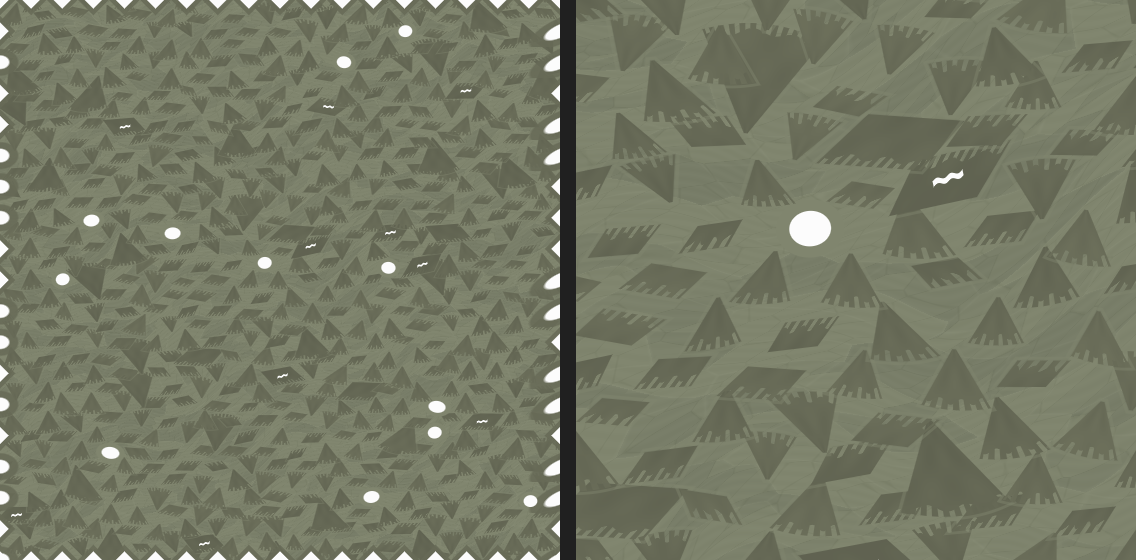
Left: the whole. Right: its middle third, enlarged.
Reproduce this texture procedurally as a Shadertoy shader.

```glsl
#define CELLS 18.0
#define LIGHT vec3(0.502, 0.522, 0.432)
#define MID vec3(0.468, 0.488, 0.406)
#define DARK vec3(0.422, 0.434, 0.354)
#define DEEP vec3(0.375, 0.386, 0.316)
#define WHITE vec3(0.99)
#define TOOTH_PITCH 0.115
#define TOOTH_LENGTH 0.11
#define LARGE_SHARE 0.08
#define HOLE_SHARE 0.012
#define NOTCH 0.28
#define RIM 0.15

vec4 hash4(vec2 p) {
    vec4 q = fract(p.xyxy * vec4(0.1031, 0.1030, 0.0973, 0.1099));
    q += dot(q, q.wzxy + 33.33);
    return fract((q.xxyz + q.yzzw) * q.zywx);
}

mat2 turn(float a) { return mat2(cos(a), -sin(a), sin(a), cos(a)); }

float cover(float d, float px) { return clamp(0.5 - d / px, 0.0, 1.0); }

// Cellular noise: x = random tone of the facet, y = distance to its border
vec2 facets(vec2 p) {
    vec2 base = floor(p);
    float near = 9.0, second = 9.0, tone = 0.0;
    for (int j = -1; j <= 1; j++)
    for (int i = -1; i <= 1; i++) {
        vec2 id = base + vec2(i, j);
        vec4 r = hash4(id + 71.0);
        float d = length(id + r.xy - p);
        if (d < near) { second = near; near = d; tone = r.z; }
        else second = min(second, d);
    }
    return vec2(tone, second - near);
}

// Flowing ground of long overlapping slivers
vec3 ground(vec2 g, float px) {
    vec2 flow = g;
    flow.y += 0.32 * sin(0.9 * g.x + 0.6 * g.y) + 0.13 * sin(2.3 * g.x - 1.1 * g.y) - 0.18 * g.x;
    vec2 broad = facets(flow * vec2(0.9, 2.6));
    vec2 fine = facets(turn(0.35) * flow * vec2(1.7, 5.5) + 40.0);
    float tone = smoothstep(0.35, 0.85, 0.65 * broad.x + 0.35 * fine.x);
    vec3 col = mix(LIGHT, MID, tone);
    col -= 0.018 * (1.0 - smoothstep(0.0, 0.06 + px, fine.y));
    col += 0.012 * (1.0 - smoothstep(0.0, 0.05 + px, broad.y));
    return col + 0.005 * sin(55.0 * flow.y + 3.0 * sin(4.0 * g.x));
}

// Paints one combed wedge or slanted panel, or opens a hole, at a lattice site
void paintSite(vec2 p, vec2 id, float px, inout vec3 col, inout float hole) {
    vec4 r = hash4(id), k = hash4(id + 157.0);
    p = turn((k.x - 0.5) * 0.45) * (p - (r.xy - 0.5) * 0.22);

    if (k.y < HOLE_SHARE) {
        vec2 radius = vec2(0.22 + 0.2 * r.z * r.z, 0.19);
        float d = (length(p / radius) - 1.0) * radius.y;
        col = mix(col, LIGHT, cover(d - 0.12, px));
        hole = max(hole, cover(d, px));
        return;
    }

    bool large = k.z < LARGE_SHARE, wedge = r.z < 0.56;
    float size = large ? 1.5 + 0.25 * k.w : mix(0.76, 1.08, k.w);
    float h = size * (wedge ? 0.31 : 0.165);
    float foot = size * (wedge ? 0.38 : 0.33);
    float top = wedge ? 0.02 : foot * 0.92;
    float lean = wedge ? (r.w - 0.5) * 0.8 : (r.w < 0.72 ? 0.85 : -0.7);
    float flip = fract(r.w * 17.0) < 0.34 ? -1.0 : 1.0;

    vec2 q = vec2(p.x - lean * p.y, p.y * flip);
    float width = mix(foot, top, (q.y + h) / (2.0 * h));
    float slope = abs(lean) + (foot - top) / (2.0 * h);
    float bow = wedge ? 0.3 * (q.x * q.x - foot * foot) : 0.0;
    float rise = q.y + h - bow;
    float d = max((abs(q.x) - width) * inversesqrt(1.0 + slope * slope), max(q.y - h, -rise));

    // Comb teeth fan out with the sides
    float t = q.x / max(width, 0.02);
    float count = floor(foot / TOOTH_PITCH + 0.5);
    float wave = abs(fract(t * count) - 0.5);
    float gap = max((0.27 - wave) * -TOOTH_PITCH, 0.0);
    float slot = max((wave - 0.23) * TOOTH_PITCH, rise - TOOTH_LENGTH * (0.8 + 0.3 * sin(t * 9.0)));
    float body = max(d, -slot) + 0.0 * gap;

    // Soft smudges run from the comb to the tip
    float smudge = 0.5 + 0.5 * sin(t * 6.0 + r.x * 6.3) * sin(q.y * 9.0 + r.y * 6.3);
    float tone = 0.5 * k.x + 0.35 * smudge + 0.2 * (q.y / h) + (large ? 0.25 : 0.0);
    vec3 fill = mix(DARK, DEEP, clamp(tone, 0.0, 1.0));
    col = mix(col, LIGHT, 0.45 * cover(abs(d - 0.025) - 0.015, px));
    col = mix(col, fill, cover(body, px));

    if (large && !wedge && k.w < 0.6) {
        float dash = max(abs(p.x) - 0.17, abs(p.y - 0.12 * p.x - 0.015 * sin(40.0 * p.x)) - 0.03);
        hole = max(hole, cover(dash, px));
    }
}

// Distance to the notches cut along the four sides
float border(vec2 g) {
    vec2 wave = abs(fract(g + 0.5) - 0.5);
    vec2 edge = min(g, CELLS - g);
    float level = wave.x + edge.y;
    float side = wave.y + edge.x;
    float right = step(CELLS * 0.5, g.x);
    vec4 r = hash4(vec2(floor(g.y + 0.5), 300.0 + right));
    if (r.x < 0.5) {
        vec2 e = vec2(edge.x, fract(g.y + 0.5) - 0.5 + right * 0.4 * edge.x);
        side = length(e / vec2(0.3 + 0.2 * right, 0.22)) * 0.22 + NOTCH - 0.22;
    }
    return (min(level, side) - NOTCH) * 0.707;
}

void mainImage(out vec4 fragColor, in vec2 fragCoord) {
    vec2 g = fragCoord / iResolution.xy * CELLS;
    float px = CELLS / iResolution.y;
    vec3 col = ground(g, px);
    float hole = 0.0;

    // Staggered lattice with two rows per cell
    float row = floor(g.y * 2.0 + 0.5);
    for (int j = -3; j <= 3; j++)
    for (int i = -2; i <= 2; i++) {
        float y = row + float(j);
        float shift = 0.5 * mod(y, 2.0);
        float x = floor(g.x - shift + 0.5) + float(i);
        paintSite(g - vec2(x + shift, y * 0.5), vec2(x, y), px, col, hole);
    }

    float cut = border(g);
    col = mix(col, mix(DARK, DEEP, 0.4), 0.85 * cover(cut - RIM, px));
    col = mix(col, WHITE, max(hole, cover(cut, px)));
    fragColor = vec4(col, 1.0);
}
```
